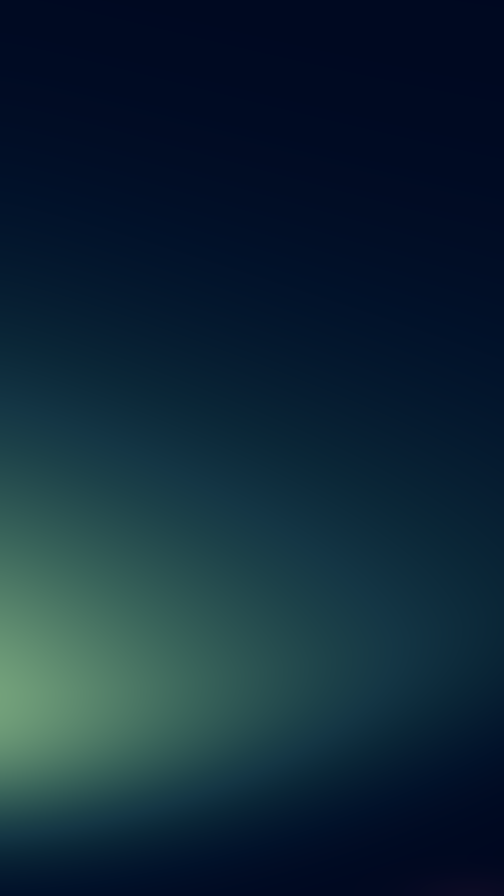
Give the GLSL for this background, as a Shadertoy shader.

```glsl
// A soft green glow rising from the left edge into a deep navy night.
// One falloff field, broad above its ridge and tight below, gives a
// brightness that is then coloured by a short ramp of stops.

#define GLOW_HEIGHT 0.225   // ridge height at the left edge
#define RIDGE_LIFT 0.09     // rise of the ridge towards the right
#define REACH_RIGHT 0.68
#define REACH_UP 0.285
#define REACH_DOWN 0.147
#define CORNER_TINT vec3(0.045, 0.012, 0.015)

// Stretched exponential: 1 at the centre, shaped by its power
float falloff(float dist, float reach, float power) {
    return exp(-pow(abs(dist) / reach, power));
}

float glowField(vec2 uv) {
    float above = uv.y - GLOW_HEIGHT - RIDGE_LIFT * uv.x * uv.x;
    float vertical = above > 0.0 ? falloff(above, REACH_UP, 1.46)
                                 : falloff(above, REACH_DOWN, 2.39);
    return vertical * falloff(uv.x, REACH_RIGHT, 1.244);
}

// Blend through stops of rgb colour, with the level held in w
vec3 nightRamp(float level) {
    const vec4 stops[7] = vec4[7](
        vec4(0.000, 0.030, 0.125, 0.00),
        vec4(0.005, 0.070, 0.165, 0.07),
        vec4(0.040, 0.150, 0.215, 0.20),
        vec4(0.078, 0.210, 0.268, 0.30),
        vec4(0.110, 0.255, 0.285, 0.38),
        vec4(0.225, 0.395, 0.355, 0.61),
        vec4(0.450, 0.630, 0.480, 1.00));
    vec3 color = stops[0].rgb;
    for (int i = 1; i < 7; i++) {
        float blend = (level - stops[i - 1].w) / (stops[i].w - stops[i - 1].w);
        color = mix(color, stops[i].rgb, clamp(blend, 0.0, 1.0));
    }
    return color;
}

void mainImage(out vec4 fragColor, in vec2 fragCoord) {
    vec2 uv = fragCoord / iResolution.xy;
    vec3 color = nightRamp(glowField(uv));

    // Faint violet haze in the lower right corner
    vec2 toCorner = (uv - vec2(0.94, 0.0)) / vec2(0.13, 0.025);
    color += CORNER_TINT * exp(-dot(toCorner, toCorner));

    fragColor = vec4(color, 1.0);
}
```
